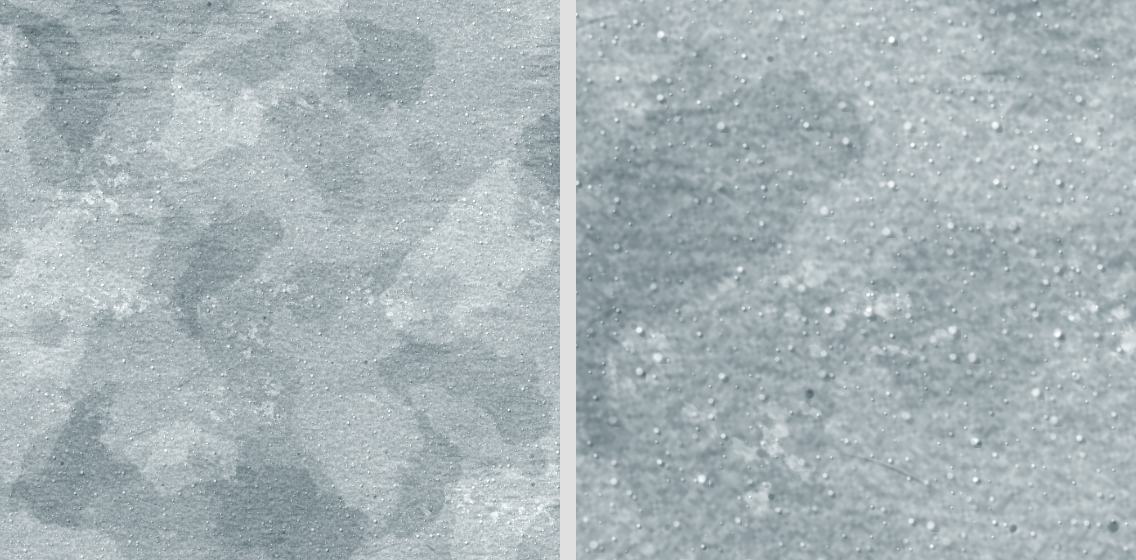
Left: the whole. Right: its middle third, enlarged.
Give the GLSL for this texture, as a WebGL 2 fragment shader.

```glsl
#version 300 es
precision highp float;

uniform vec2 u_resolution;
out vec4 fragColor;

vec2 hash2(vec2 cell) {
    uvec2 v = uvec2(ivec2(cell) + 4096) * 1664525u + 1013904u;
    v.x += v.y * 1664525u;
    v.y += v.x * 1664525u;
    v ^= v >> 16u;
    v.x += v.y * 1664525u;
    v.y += v.x * 1664525u;
    v ^= v >> 16u;
    return vec2(v & 65535u) / 65535.0;
}

float noise(vec2 p) {
    vec2 i = floor(p), f = fract(p);
    f = f * f * (3.0 - 2.0 * f);
    return mix(mix(hash2(i).x, hash2(i + vec2(1, 0)).x, f.x),
               mix(hash2(i + vec2(0, 1)).x, hash2(i + vec2(1, 1)).x, f.x), f.y);
}

float fbm(vec2 p) {
    float sum = 0.0, amp = 0.53;
    for (int i = 0; i < 4; i++) {
        sum += amp * noise(p);
        p = mat2(1.6, 1.2, -1.2, 1.6) * p + 17.3;
        amp *= 0.5;
    }
    return sum;
}

// Camouflage blob coverage with a crisp, ragged border
float patches(vec2 p, float scale, float level, float seed) {
    vec2 warp = vec2(fbm(p * 11.0 + seed), fbm(p * 11.0 + seed + 40.0)) - 0.5;
    vec2 q = mat2(0.8, 0.6, -0.6, 0.8) * (p + warp * 0.085) * scale + seed;
    float n = 0.76 * noise(q) + 0.24 * noise(q * 2.3 + 9.0);
    float wear = 0.035 * (noise(p * 90.0 + seed) - 0.5);
    return smoothstep(-0.012, 0.012, n + wear - level);
}

// Raised grains: bright cap with a shadow at the lower right
float bumps(vec2 p, float grid, float chance, float seed) {
    vec2 cell = floor(p * grid), f = fract(p * grid);
    vec2 place = hash2(cell + seed), kind = hash2(cell + seed + 311.0);
    vec2 d = f - mix(vec2(0.3), vec2(0.7), place);
    float r = mix(0.1, 0.24, kind.y * kind.y);
    float cap = 1.0 - smoothstep(r * 0.4, r * 1.3, length(d));
    float shade = 1.0 - smoothstep(r * 0.4, r * 1.5, length(d - vec2(r, -r)));
    return step(kind.x, chance) * (cap - 0.6 * shade * (1.0 - cap)) * (0.4 + 0.6 * place.x);
}

// Sparse hairline scratches, mostly shallow in slope
float scratches(vec2 p, float grid) {
    vec2 q = p * grid + 0.25 * (noise(p * 14.0) - 0.5), base = floor(q);
    float mark = 0.0;
    for (int y = -1; y <= 1; y++)
    for (int x = -1; x <= 1; x++) {
        vec2 cell = base + vec2(x, y);
        vec2 place = hash2(cell + 71.0), kind = hash2(cell + 503.0);
        float angle = (place.x - 0.5) * (kind.y > 0.75 ? 4.0 : 0.9);
        vec2 dir = vec2(cos(angle), sin(angle)), d = q - cell - place;
        float along = abs(dot(d, dir)), across = abs(dot(d, vec2(-dir.y, dir.x)));
        float line = (1.0 - smoothstep(0.003, 0.018, across))
                   * (1.0 - smoothstep(0.1, 0.2 + 0.5 * kind.y, along));
        mark = max(mark, line * step(kind.x, 0.4));
    }
    return mark * (0.3 + 0.7 * noise(p * 60.0));
}

void main() {
    vec2 p = gl_FragCoord.xy / min(u_resolution.x, u_resolution.y);
    vec2 turned = mat2(0.8, 0.6, -0.6, 0.8) * p;

    // Layered camouflage
    float tone = 0.575;
    tone -= 0.18 * patches(p, 5.0, 0.58, 23.0);
    tone += 0.26 * patches(p, 5.8, 0.58, 57.0);
    tone -= 0.27 * patches(p, 5.4, 0.61, 91.0);

    // Soft stains and horizontal brush wear
    tone += 0.40 * (fbm(p * vec2(6.0, 12.0) + 130.0) - 0.5);
    float worn = smoothstep(0.38, 0.68, fbm(p * vec2(4.0, 8.0) + 210.0));
    tone += 0.28 * (fbm(p * vec2(22.0, 75.0) + 5.0) - 0.5) * (0.5 + worn);
    tone += 0.24 * (noise(p * vec2(24.0, 190.0) + 44.0) - 0.5) * (0.3 + worn);
    tone -= 0.30 * worn * smoothstep(0.66, 0.92, noise(p * vec2(34.0, 170.0) + 60.0));

    // Woven grain and plaster relief
    tone += 0.25 * (noise(p * vec2(130.0, 310.0)) - 0.5);
    tone += 0.42 * (noise(turned * 390.0 + 20.0) - 0.5);
    vec2 lit = vec2(-0.002, 0.002);
    tone += 0.34 * (noise(turned * 170.0) - noise((turned + lit) * 170.0));

    // Grains, chips, pits and scratches
    tone += 0.85 * bumps(p, 80.0, 0.24, 0.0);
    tone += 0.60 * bumps(p, 125.0, 0.28, 700.0);
    float chipped = smoothstep(0.60, 0.76, fbm(p * vec2(7.0, 11.0) + 320.0));
    float flakes = smoothstep(0.55, 0.70, fbm(turned * vec2(75.0, 95.0) + 33.0));
    tone += 0.50 * chipped * flakes;
    tone -= 0.75 * max(bumps(p, 50.0, 0.03, 1200.0), 0.0);
    tone -= 0.35 * scratches(p, 8.0);

    vec3 color = vec3(0.51, 0.57, 0.59) + tone * vec3(0.31, 0.28, 0.27);
    fragColor = vec4(clamp(color, 0.0, 1.0), 1.0);
}
```
